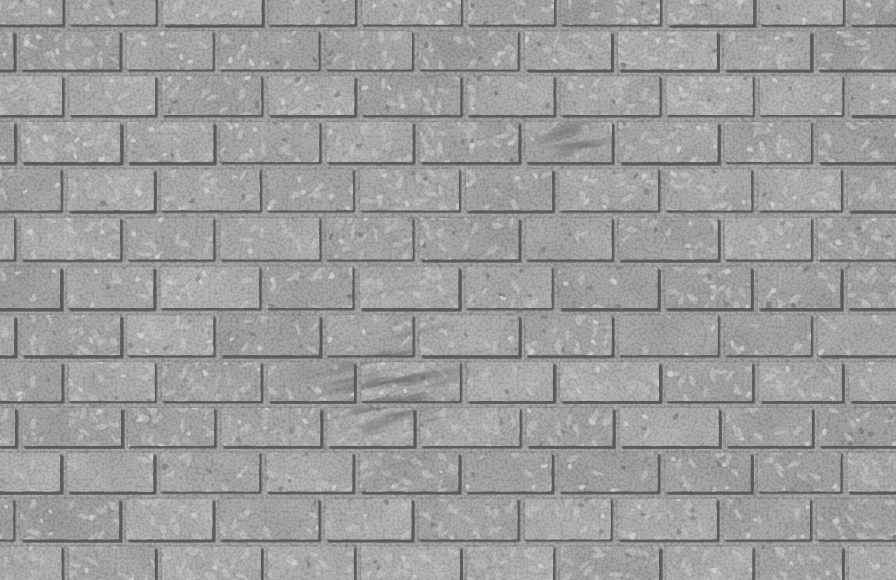
A WebGL 2 fragment shader for this texture:

```glsl
#version 300 es
precision highp float;

uniform vec2 u_resolution;
out vec4 outColor;

// One unit is the height of one course, mortar included
const float COURSES = 12.388;
const float TOP_JOINT = 0.597;
const float PAIR_WIDTH = 4.254;
const float LONG_BRICK = 2.264;
const float HALF_GAP = 0.075;

const vec3 BRICK = vec3(0.635);
const vec3 FLAKE = vec3(0.745);
const vec3 SPECK = vec3(0.83);
const vec3 MORTAR = vec3(0.625);
const vec3 SHADOW = vec3(0.33);
const vec3 SOOT = vec3(0.36);

float hash(vec2 p) {
    vec3 q = fract(p.xyx * vec3(0.1031, 0.1030, 0.0973));
    q += dot(q, q.yzx + 33.33);
    return fract((q.x + q.y) * q.z);
}

// Cellular noise with randomly turned cells: x = distance, y = cell id
vec2 cells(vec2 p, vec2 squash) {
    vec2 base = floor(p);
    vec2 nearest = vec2(9.0, 0.0);
    for (int j = -1; j <= 1; j++) {
        for (int i = -1; i <= 1; i++) {
            vec2 cell = base + vec2(i, j);
            float id = hash(cell + 7.7);
            vec2 d = cell + vec2(hash(cell), hash(cell + 51.3)) - p;
            float a = 6.2832 * id;
            d = mat2(cos(a), -sin(a), sin(a), cos(a)) * d * squash;
            float dist = length(d);
            if (dist < nearest.x) nearest = vec2(dist, hash(cell + 93.1));
        }
    }
    return nearest;
}

// Layered, bent sines, about -1 to 1
float ripple(vec2 p) {
    float sum = 0.0;
    float amp = 0.5;
    for (int i = 0; i < 4; i++) {
        sum += amp * sin(p.x + 1.7 * sin(p.y * 0.8 + float(i))) * cos(p.y * 1.1 + sin(p.x));
        p = mat2(1.4, 1.1, -1.1, 1.4) * p + 2.3;
        amp *= 0.6;
    }
    return sum;
}

float boxDistance(vec2 p, vec2 halfSize, float radius) {
    vec2 q = abs(p) - halfSize + radius;
    return length(max(q, 0.0)) + min(max(q.x, q.y), 0.0) - radius;
}

// Soft patch of slanted dirty streaks
float sootPatch(vec2 p, vec2 centre, vec2 size) {
    vec2 d = (p - centre) / size;
    float streak = smoothstep(-0.1, 0.6, ripple(vec2(p.x * 0.8, (p.y - 0.22 * p.x) * 7.0)));
    return exp(-dot(d, d)) * streak;
}

vec3 brickColour(vec2 p, vec2 id, float grain) {
    float wear = hash(id + 17.0);
    float tone = (hash(id) - 0.5) * 0.06 + 0.035 * ripple(p * 2.3 + 9.0 * wear);
    vec3 col = BRICK + tone + grain;

    // Pale worm-like flakes, denser on some bricks
    vec2 bent = p + 0.07 * vec2(ripple(p * 6.0), ripple(p.yx * 6.0 + 4.0));
    vec2 flake = cells(bent * 3.4 + id * 3.0, vec2(0.55, 1.35));
    float present = step(0.8 - 0.6 * wear, flake.y);
    float cover = present * (1.0 - smoothstep(0.14, 0.34, flake.x));
    col = mix(col, FLAKE + grain, cover * (0.35 + 0.45 * flake.y));

    // Small bright chips and dark pits
    vec2 chip = cells(bent * 2.8 + 40.0, vec2(1.0));
    float dotMask = 1.0 - smoothstep(0.08, 0.2, chip.x);
    col = mix(col, SPECK, 0.8 * dotMask * step(0.82, chip.y));
    col = mix(col, SHADOW, 0.4 * dotMask * step(chip.y, 0.08));
    return col;
}

void main() {
    float unitsPerPixel = COURSES / u_resolution.y;
    vec2 p = gl_FragCoord.xy * unitsPerPixel;

    // Slightly uneven courses, counted downward
    float t = COURSES - p.y - TOP_JOINT;
    t += 0.067 * sin(t * 0.698) * (1.0 - smoothstep(9.0, 11.0, t));
    float course = floor(t);
    float shifted = mod(course, 2.0);

    // Long and short bricks alternate; one late pair has a narrower first brick
    float start = mix(0.373, -0.883, shifted) + 0.06 * (hash(vec2(course, 3.0)) - 0.5);
    float pair = floor((p.x - start) / PAIR_WIDTH);
    float x = p.x - start - pair * PAIR_WIDTH;
    float split = shifted > 0.5 && pair > 3.5 ? 1.915 : LONG_BRICK;
    float second = step(split, x);
    float left = second * split;
    float right = mix(split, PAIR_WIDTH, second);
    vec2 id = vec2(pair * 2.0 + second, course);

    // Brick outline and its shadow, thrown right and down
    vec2 local = vec2(x - 0.5 * (left + right), 0.5 - fract(t));
    vec2 halfSize = vec2(0.5 * (right - left), 0.5) - HALF_GAP;
    float edge = boxDistance(local, halfSize, 0.03) + 0.009 * ripple(p * 9.0);
    float reach = 0.035 + 0.03 * hash(id + 5.0);
    float shade = boxDistance(local - vec2(reach, -reach), halfSize, 0.03);

    float grain = 0.13 * (0.46 - cells(p * 15.0, vec2(1.0)).x);
    vec3 mortar = MORTAR + 1.3 * grain + 0.03 * ripple(p * 5.0);
    mortar *= 1.0 - 0.16 * exp(-max(edge, 0.0) * 35.0);
    mortar = mix(mortar, SHADOW, 0.92 * (1.0 - smoothstep(-0.02, 0.045, shade)));

    vec3 brick = brickColour(p, id, grain);
    float soot = sootPatch(p, vec2(8.4, 4.2), vec2(1.3, 1.6));
    soot += sootPatch(p, vec2(12.3, 9.4), vec2(0.7, 0.4));
    brick = mix(brick, SOOT, 0.65 * min(soot, 1.0));

    float mask = 1.0 - smoothstep(-0.6, 0.6, edge / unitsPerPixel);
    outColor = vec4(mix(mortar, brick, mask), 1.0);
}
```
